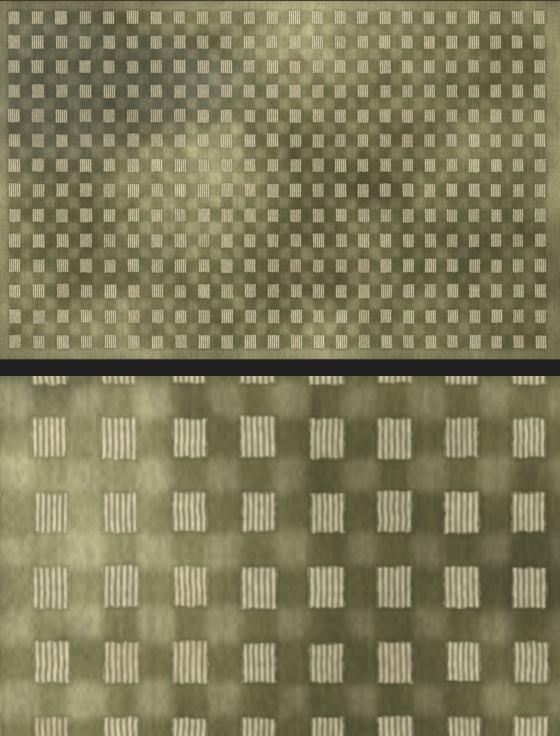
Top, the full canvas; bottom, a detail of the centre.
A Shadertoy shader for this pattern:

```glsl
// Worn olive rug: 24 x 14 ribbed pale squares at the crossings of faded dark bands.

const vec2 REPEATS = vec2(24.0, 14.0);        // squares across and down
const vec2 FIRST = vec2(0.0400, 0.0504);      // centre of the lower left square
const vec2 PITCH = vec2(0.06347, 0.0693);     // spacing, in canvas heights
const vec2 HALF_SIZE = vec2(0.0158, 0.0183);  // half extent of a square
const vec2 BAND_HALF = vec2(0.0172, 0.0192);  // half width of the dark bands
const float BAND_SOFT = 0.008;                // softness of the band edges
const float RIBS = 6.0;                       // ribs per square
const vec2 BOW = vec2(0.0195, 0.005);         // stretch of the weave toward its middle
const float SKEW = 0.005;                     // drift of the columns
const float JITTER = 0.0010;                  // misplacement of each square
const float EDGE_LINE = 0.003;                // dark hem, top and bottom
const float BROAD_WEAR = 0.60;                // strength of the large light and dark areas
const int SAMPLES = 3;                        // antialiasing samples per axis

const vec3 PATCH = vec3(0.545, 0.53, 0.395);
const vec3 WORN = vec3(0.61, 0.59, 0.455);
const vec3 BAND = vec3(0.425, 0.415, 0.275);
const vec3 SLATE = vec3(0.385, 0.385, 0.310);
const vec3 RIB = vec3(0.765, 0.735, 0.615);
const vec3 GROOVE = vec3(0.565, 0.54, 0.415);
const vec3 TAN_RIB = vec3(0.75, 0.68, 0.53);
const vec3 HEM = vec3(0.26, 0.22, 0.15);

float hash(vec2 p) {
    return fract(sin(dot(p, vec2(127.1, 311.7))) * 43758.5453);
}

float noise(vec2 p) {
    vec2 i = floor(p), f = fract(p);
    f = f * f * (3.0 - 2.0 * f);
    return mix(mix(hash(i), hash(i + vec2(1, 0)), f.x),
               mix(hash(i + vec2(0, 1)), hash(i + vec2(1, 1)), f.x), f.y);
}

float fbm(vec2 p) {
    float sum = 0.0, amp = 0.5;
    for (int i = 0; i < 4; i++) {
        sum += amp * noise(p);
        p = p * 2.03 + 17.3;
        amp *= 0.5;
    }
    return sum / 0.9375;
}

float boxDistance(vec2 p, vec2 halfSize) {
    vec2 d = abs(p) - halfSize;
    return length(max(d, 0.0)) + min(max(d.x, d.y), 0.0);
}

// Soft round spot: one at the centre, zero past the radii.
float spot(vec2 p, vec2 centre, vec2 radii) {
    return 1.0 - smoothstep(0.3, 1.15, length((p - centre) / radii));
}

vec3 rug(vec2 p) {
    // Uneven weave: the grid is bowed and slightly skewed.
    vec2 span = PITCH * (REPEATS - 1.0);
    vec2 q = p - FIRST;
    q -= BOW * sin(3.14159 * clamp(q / span, 0.0, 1.0));
    q.x -= SKEW * (0.5 - p.y);
    vec2 cell = clamp(floor(q / PITCH + 0.5), vec2(0.0), REPEATS - 1.0);
    vec2 local = q - cell * PITCH;

    // Broad wear, slate stain and pile texture.
    float wear = fbm(p * 3.6 + 3.0);
    float blotch = fbm(p * 17.0);
    float streak = noise(p * vec2(230.0, 14.0));
    float grain = noise(p * vec2(330.0, 170.0));
    float stain = max(spot(p, vec2(0.13, 0.76), vec2(0.32, 0.32)),
                      spot(p, vec2(0.46, 0.77), vec2(0.34, 0.17)));
    stain *= 0.75 + 0.4 * blotch;
    float faded = max(spot(p, vec2(0.44, 0.52), vec2(0.42, 0.15)),
                      spot(p, vec2(0.24, 0.24), vec2(0.55, 0.38)) * 0.8);
    faded = max(faded, 0.8 * spot(p, vec2(0.82, 0.92), vec2(0.36, 0.16)));
    float olive = smoothstep(0.75, 1.45, p.x);
    float border = smoothstep(0.0, 0.03, max(-q.x, q.x - span.x) - HALF_SIZE.x + 0.01);

    vec3 col = mix(PATCH, WORN, clamp((wear - 0.4) * 1.7 + 0.35 * faded, 0.0, 0.9));
    col = mix(col, BAND, olive * 0.35);
    col = mix(col, SLATE, clamp(stain * 0.5, 0.0, 1.0));

    // Dark bands, stopping at the outer squares.
    vec2 along = abs(local) + 0.012 * (blotch - 0.5);
    vec2 cover = 1.0 - smoothstep(BAND_HALF - BAND_SOFT, BAND_HALF + BAND_SOFT, along);
    float inside = 1.0 - smoothstep(-0.004, 0.010,
                                    boxDistance(q - 0.5 * span, 0.5 * span + HALF_SIZE));
    float band = (cover.x + cover.y - cover.x * cover.y) * inside;
    band *= clamp(0.95 - 0.9 * (wear - 0.45) - 0.35 * faded + 0.3 * stain, 0.25, 1.0);
    col = mix(col, mix(BAND, SLATE, clamp(stain, 0.0, 1.0)), band);

    // Large light and dark areas.
    float broad = BROAD_WEAR * (wear - 0.5) + 0.09 * faded - 0.11 * olive;
    col *= 1.0 + broad + 0.05 * border;
    col *= 1.0 + 0.30 * (blotch - 0.5) + 0.08 * (streak - 0.5) + 0.12 * (grain - 0.5);

    // Carved squares with fine upright ribs and slightly ragged edges.
    vec2 shift = vec2(hash(cell), hash(cell + 31.7)) - 0.5;
    vec2 s = local - 2.0 * JITTER * shift;
    vec2 halfSize = HALF_SIZE * (1.0 + 0.08 * (hash(cell + 9.2) - 0.5));
    float d = boxDistance(s, halfSize) + 0.0024 * (noise(p * 230.0) - 0.5);
    col *= 1.0 - 0.08 * (1.0 - smoothstep(0.0, 0.004, abs(d - 0.001)));
    float sway = 0.03 * (noise(vec2(cell.x * 9.0, p.y * 90.0)) - 0.5);
    float rib = 0.5 - 0.5 * cos(6.28318 * RIBS * (s.x / halfSize.x * 0.5 + 0.5 + sway));
    vec3 yarn = mix(RIB, TAN_RIB, 0.5 * smoothstep(0.75, 1.0, hash(cell + 5.1)));
    vec3 tuft = mix(GROOVE, yarn, smoothstep(0.0, 0.85, rib));
    tuft *= 0.96 + 0.06 * hash(cell + 2.4) + 0.16 * (grain - 0.5);
    tuft *= 1.0 + 0.4 * broad - 0.05 * stain;
    col = mix(col, tuft, 1.0 - smoothstep(-0.002, 0.002, d));

    // Thin hem along the top and bottom.
    float hem = min(p.y, 1.0 - p.y);
    return mix(HEM, col, smoothstep(EDGE_LINE * 0.5, EDGE_LINE * 1.5, hem));
}

void mainImage(out vec4 fragColor, in vec2 fragCoord) {
    vec3 sum = vec3(0.0);
    for (int k = 0; k < SAMPLES * SAMPLES; k++) {
        vec2 offset = (vec2(k % SAMPLES, k / SAMPLES) + 0.5) / float(SAMPLES) - 0.5;
        sum += rug((fragCoord + offset) / iResolution.y);
    }
    fragColor = vec4(sum / float(SAMPLES * SAMPLES), 1.0);
}
```
